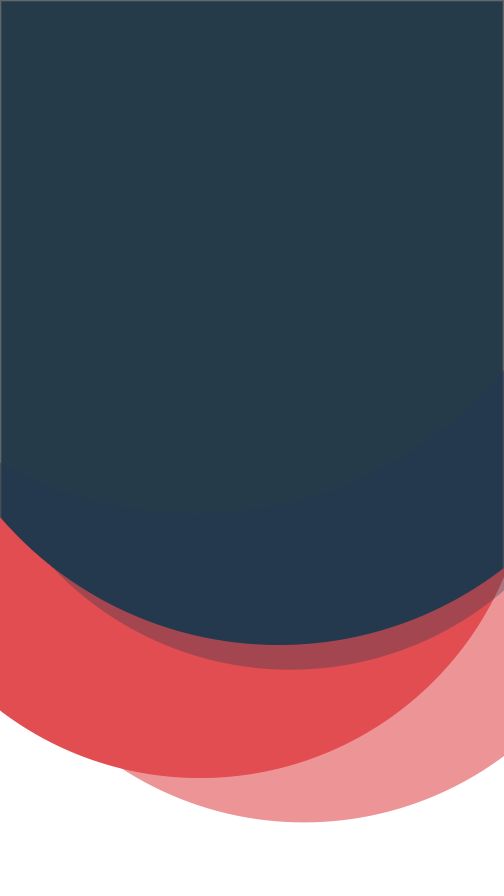
Give the GLSL for this background, as a WebGL 2 fragment shader.

```glsl
#version 300 es
precision highp float;

uniform vec2 u_resolution;
out vec4 fragColor;

// Bowls: centre x, centre y, radius, in canvas widths
#define PINK_BOWL   vec3(0.603, 0.810, 0.664)
#define RED_BOWL    vec3(0.397, 0.889, 0.655)
#define SHADOW_BOWL vec3(0.576, 1.0995, 0.6505)
#define NAVY_BOWL   vec3(0.553, 1.227, 0.729)
#define SLATE_BOWL  vec3(0.389, 1.558, 0.799)
#define SHADOW_STRENGTH 0.33
#define RIM_WIDTH 0.0026

const vec3 WHITE = vec3(1.0);
const vec3 PINK  = vec3(0.929, 0.580, 0.592);
const vec3 RED   = vec3(0.882, 0.302, 0.314);
const vec3 NAVY  = vec3(0.141, 0.222, 0.302);
const vec3 SLATE = vec3(0.149, 0.231, 0.292);
const vec3 RIM   = vec3(0.39, 0.40, 0.40);

// Antialiased coverage from a signed distance
float cover(float dist, float pixel) {
    return clamp(0.5 - dist / pixel, 0.0, 1.0);
}

// Half disc below the centre, with straight sides rising above it
float bowl(vec2 p, vec3 shape, float pixel) {
    vec2 d = p - shape.xy;
    d.y = min(d.y, 0.0);
    return cover(length(d) - shape.z, pixel);
}

void main() {
    float pixel = 1.0 / u_resolution.x;
    vec2 p = gl_FragCoord.xy * pixel;
    float top = u_resolution.y * pixel;

    // Layered bowls, back to front
    vec3 color = mix(WHITE, PINK, bowl(p, PINK_BOWL, pixel));
    color = mix(color, RED, bowl(p, RED_BOWL, pixel));
    color = mix(color, NAVY, SHADOW_STRENGTH * bowl(p, SHADOW_BOWL, pixel));

    float navy = bowl(p, NAVY_BOWL, pixel);
    float slate = bowl(p, SLATE_BOWL, pixel);
    color = mix(color, mix(NAVY, SLATE, slate), navy);

    // Thin rim along the top and sides, fainter below the slate
    float border = min(min(p.x, 1.0 - p.x), top - p.y);
    float rim = cover(border - RIM_WIDTH, pixel) * navy;
    color = mix(color, RIM, rim * mix(0.5, 1.0, slate));

    fragColor = vec4(color, 1.0);
}
```
